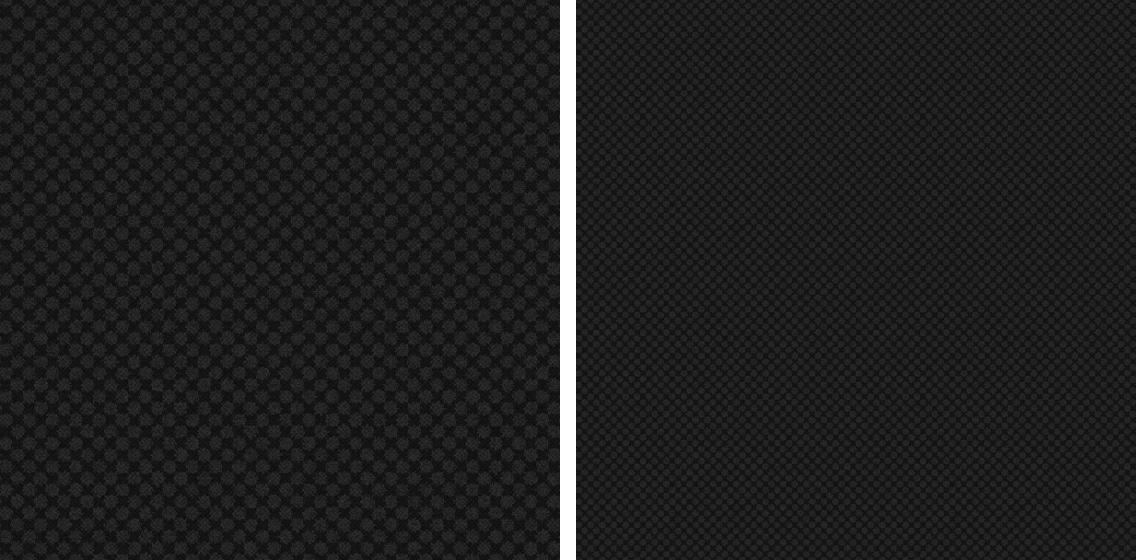
Left: one tile. Right: repeated 2 by 2.
A Shadertoy shader for this pattern:

```glsl
// Charcoal woven cloth with staggered fuzzy dots joined by thin diagonal threads.

float hash(vec2 p) {
    vec3 q = fract(p.xyx * vec3(0.1031, 0.1030, 0.0973));
    q += dot(q, q.yzx + 33.33);
    return fract((q.x + q.y) * q.z);
}

// Value noise whose lattice wraps after a whole number of cells.
float wrapNoise(vec2 p, float period) {
    vec2 cell = floor(p), f = fract(p);
    f = f * f * (3.0 - 2.0 * f);
    vec2 lo = mod(cell, period), hi = mod(cell + 1.0, period);
    return mix(mix(hash(lo), hash(vec2(hi.x, lo.y)), f.x),
               mix(hash(vec2(lo.x, hi.y)), hash(hi), f.x), f.y);
}

void mainImage(out vec4 fragColor, in vec2 fragCoord) {
    const float REPEATS = 24.0;
    vec2 uv = fragCoord / iResolution.xy;
    vec2 diagonal = vec2(uv.x + uv.y, uv.y - uv.x);

    // Two interleaved square lattices; keep the nearest dot centre.
    vec2 p = uv * REPEATS - vec2(0.25, 0.0);
    vec2 idA = floor(p + 0.5), idB = floor(p) + 0.5;
    bool nearA = dot(p - idA, p - idA) < dot(p - idB, p - idB);
    vec2 id = nearA ? idA : idB;
    vec2 q = p - id;
    float dotSeed = hash(mod(id, REPEATS) * 2.0 + 7.0);

    // Tiny flecks, diagonal fibres and a slightly wavering twill.
    float fleck = wrapNoise(uv * 512.0 + 0.5, 512.0) - 0.5;
    float grain = wrapNoise(diagonal * 240.0, 240.0) - 0.5;
    vec2 twillWave = cos(6.28318 * 120.0 * diagonal + 1.5 * grain);
    float twill = 0.5 * (twillWave.x + twillWave.y);

    // Eight-pointed dot with a finely frayed outline.
    float angle = atan(q.y, q.x + 1e-5);
    float radius = 0.285 + 0.02 * cos(8.0 * angle)
                 + 0.06 * grain + 0.07 * fleck + 0.008 * (dotSeed - 0.5);
    float dotMask = 1.0 - smoothstep(-0.05, 0.05, length(q) - radius);

    // Broken threads run between diagonal neighbours.
    float threadDistance = abs(abs(q.x) - abs(q.y)) * 0.7071;
    float thread = (1.0 - smoothstep(0.01, 0.06, threadDistance))
                 * (0.75 + 0.7 * fleck);

    float ground = 0.077 + 0.038 * fleck + 0.015 * grain
                 + 0.013 * twill + 0.026 * thread;
    float yarn = 0.138 + 0.08 * fleck + 0.025 * grain
               + 0.02 * twill + 0.005 * (dotSeed - 0.5);
    fragColor = vec4(vec3(mix(ground, yarn, dotMask)), 1.0);
}
```
